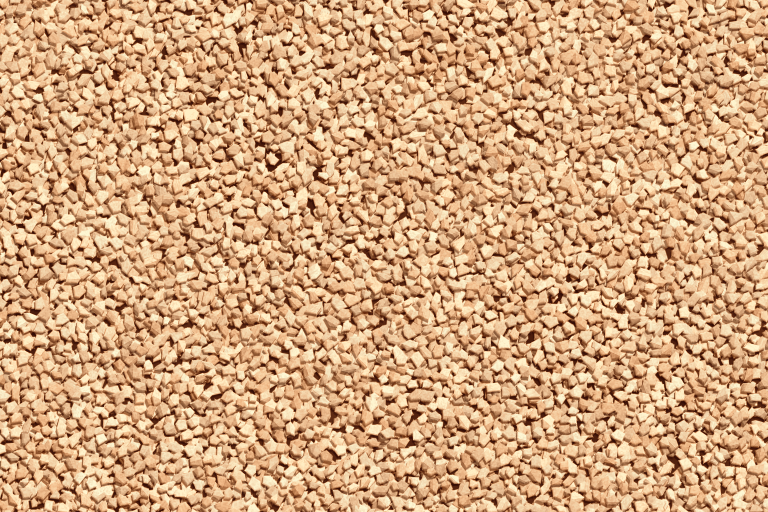
Give the GLSL for this texture, as a WebGL 1 fragment shader.

```glsl
precision highp float;
// Sunlit bed of crushed, angular sandstone gravel with dark gaps.
uniform vec2 u_resolution;

const float TAU = 6.2831853;
const float GRAINS_PER_HEIGHT = 40.0;
const float EDGE_SOFTNESS = 0.07;
const float SHADOW_LENGTH = 0.18;
const vec2 LIGHT_DIRECTION = vec2(0.42, 0.91);
const int LAYERS = 4;
const int SIDES = 5;

float hash(vec2 p) {
    vec3 q = fract(p.xyx * vec3(0.1031, 0.1030, 0.0973));
    q += dot(q, q.yzx + 33.33);
    return fract((q.x + q.y) * q.z);
}

vec2 hash2(vec2 p) {
    return vec2(hash(p + 17.3), hash(p + 71.9));
}

float valueNoise(vec2 p) {
    vec2 cell = floor(p);
    vec2 f = fract(p);
    f = f * f * (3.0 - 2.0 * f);
    float low = mix(hash(cell), hash(cell + vec2(1.0, 0.0)), f.x);
    float high = mix(hash(cell + vec2(0.0, 1.0)), hash(cell + 1.0), f.x);
    return mix(low, high, f.y);
}

mat2 rotation(float angle) {
    float c = cos(angle);
    float s = sin(angle);
    return mat2(c, s, -s, c);
}

// Irregular convex polygon: x is the distance, yz the nearest side's normal.
vec3 chip(vec2 p, vec2 seed, float radius) {
    vec3 nearest = vec3(-10.0, 0.0, 0.0);
    for (int i = 0; i < SIDES; i++) {
        float k = float(i);
        vec2 rnd = hash2(seed + k * 5.37);
        float angle = (k + 0.65 * rnd.x) * TAU / float(SIDES);
        vec2 normal = vec2(cos(angle), sin(angle));
        float d = dot(p, normal) - radius * mix(0.8, 1.2, rnd.y);
        if (d > nearest.x) nearest = vec3(d, normal);
    }
    return nearest;
}

// Lit tone of a grain: own shade, a ridge between two facets, bevelled rim.
float grainTone(vec2 p, vec3 shape, vec2 light, vec2 seed) {
    float tone = 4.6 + 1.5 * (hash(seed + 3.1) - 0.5);
    vec2 ridge = rotation(TAU * hash(seed + 8.7)) * vec2(1.0, 0.0);
    float facet = smoothstep(-0.04, 0.04, dot(p, ridge) - 0.08);
    tone -= facet * (0.45 - 0.6 * dot(ridge, light));
    float facing = dot(shape.yz, light);
    float rim = smoothstep(-0.17, -0.03, shape.x);
    tone += rim * facing * (facing > 0.0 ? 0.25 : 1.4);
    return tone + 0.7 * (valueNoise(p * 9.0 + seed) - 0.5);
}

// Draws one grain and its shadow over the surface (x tone, y tint).
vec2 addGrain(vec2 surface, vec2 p, vec2 light, vec2 seed, float shade) {
    mat2 turn = rotation(TAU * hash(seed + 1.9));
    float stretch = mix(1.0, 1.27, hash(seed + 6.2));
    vec2 squeeze = vec2(1.0 / stretch, stretch);
    float radius = 0.37 * mix(0.75, 1.2, hash(seed + 4.4));
    vec2 local = turn * p * squeeze;
    vec2 localLight = turn * light;
    vec2 shadowPoint = turn * (p + light * SHADOW_LENGTH) * squeeze;

    float shadow = 1.0 - smoothstep(-0.05, 0.08, chip(shadowPoint, seed, radius).x);
    surface.x *= 1.0 - shade * shadow;

    vec3 shape = chip(local, seed, radius);
    float cover = 1.0 - smoothstep(-EDGE_SOFTNESS, EDGE_SOFTNESS, shape.x);
    float tint = hash(seed + 9.5) * 2.0 - 1.0;
    return mix(surface, vec2(grainTone(local, shape, localLight, seed), tint), cover);
}

vec2 addLayer(vec2 surface, vec2 p, vec2 light, float layer, float shade) {
    vec2 cell = floor(p);
    for (int y = -1; y <= 1; y++) {
        for (int x = -1; x <= 1; x++) {
            vec2 id = cell + vec2(float(x), float(y));
            vec2 seed = id + layer * 131.7;
            vec2 center = id + 0.5 + 0.6 * (hash2(seed) - 0.5);
            surface = addGrain(surface, p - center, light, seed, shade);
        }
    }
    return surface;
}

// Colour ramp from deep gaps (0) to sunlit stone (5 and above).
vec3 stoneColor(float tone) {
    vec3 color = mix(vec3(0.19, 0.04, 0.015), vec3(0.42, 0.20, 0.09), clamp(tone, 0.0, 1.0));
    color = mix(color, vec3(0.59, 0.38, 0.23), clamp(tone - 1.0, 0.0, 1.0));
    color = mix(color, vec3(0.78, 0.56, 0.39), clamp(tone - 2.0, 0.0, 1.0));
    color = mix(color, vec3(0.93, 0.74, 0.56), clamp(tone - 3.0, 0.0, 1.0));
    return mix(color, vec3(0.98, 0.89, 0.73), clamp(tone - 4.0, 0.0, 1.4));
}

void main() {
    vec2 uv = gl_FragCoord.xy / u_resolution.y;
    float patches = valueNoise(uv * 4.5 + 2.0);
    float shade = mix(0.48, 0.68, patches);
    vec2 surface = vec2(mix(0.9, 0.2, patches), 0.0);
    for (int i = 0; i < LAYERS; i++) {
        float layer = float(i) + 1.0;
        mat2 turn = rotation(layer * 0.7);
        vec2 p = turn * uv * GRAINS_PER_HEIGHT + 200.0;
        surface = addLayer(surface, p, turn * LIGHT_DIRECTION, layer, shade);
    }
    vec3 color = stoneColor(surface.x) + surface.y * vec3(0.01, -0.02, -0.035);
    gl_FragColor = vec4(clamp(color, 0.0, 1.0), 1.0);
}
```
